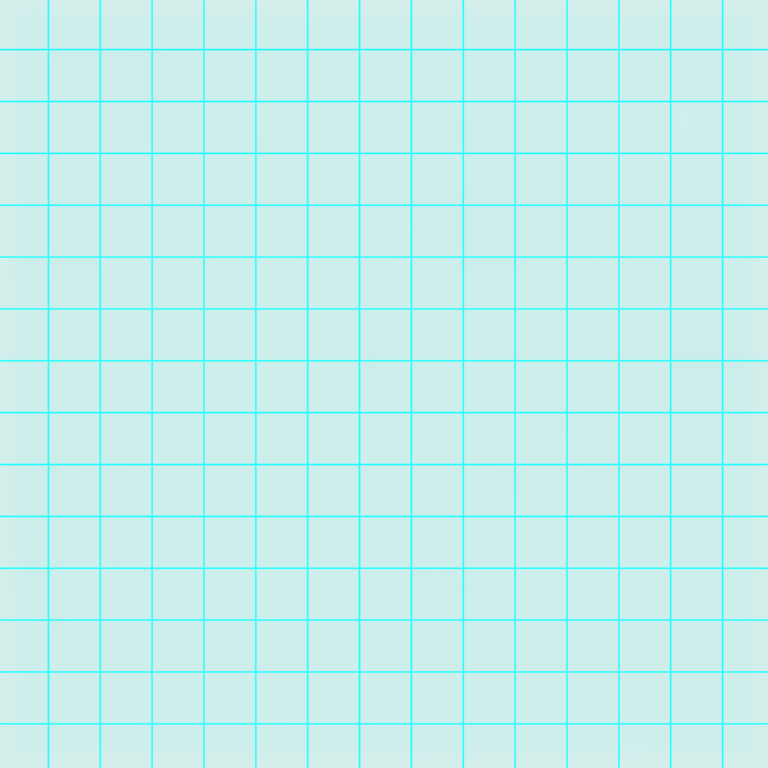
Write a Shadertoy shader that draws this pattern.

```glsl
// Pale aqua graph paper ruled with thin cyan lines, faintly mottled and lighter at the rim.
#define PITCH 0.06753
#define FIRST_LINE vec2(0.0630, 0.0575)
#define LINE_WIDTH 0.0020
#define LINE_SOFTNESS 0.0004
#define PAPER_COLOR vec3(0.806, 0.932, 0.922)
#define RIM_COLOR vec3(0.845, 0.936, 0.922)
#define LINE_COLOR vec3(0.12, 1.00, 1.00)
#define RIM_WIDTH 0.035
#define MOTTLE 0.005

// Distance to the nearest ruled line along each axis
vec2 ruleDistance(vec2 p) {
    return abs(fract((p - FIRST_LINE) / PITCH + 0.5) - 0.5) * PITCH;
}

// Smooth, uneven paper tint from layered sines, about -1 to 1
float paperTint(vec2 p) {
    float sum = 0.0;
    float weight = 0.5;
    for (int i = 0; i < 4; i++) {
        sum += weight * sin(p.x + 1.7 * sin(p.y * 0.8)) * cos(p.y + 1.3 * sin(p.x * 0.6));
        p = mat2(0.8, 0.6, -0.6, 0.8) * p * 1.9 + 2.3;
        weight *= 0.55;
    }
    return sum;
}

void mainImage(out vec4 fragColor, in vec2 fragCoord) {
    vec2 uv = fragCoord / iResolution.xy;
    vec2 pixel = 1.0 / iResolution.xy;

    // Paper, fading lighter towards the rim
    vec2 edge = min(uv, 1.0 - uv);
    float rim = 1.0 - smoothstep(0.0, RIM_WIDTH, min(edge.x, edge.y));
    float tint = paperTint(uv * 9.0);
    vec3 color = mix(PAPER_COLOR, RIM_COLOR, 0.7 * rim);
    color += MOTTLE * tint * vec3(1.0, 0.4, 0.5);

    // Ruled lines, antialiased over one pixel plus a little ink bleed
    vec2 blur = pixel + LINE_SOFTNESS;
    vec2 ink = clamp((0.5 * LINE_WIDTH - ruleDistance(uv)) / blur + 0.5, 0.0, 1.0);
    color = mix(color, LINE_COLOR, max(ink.x, ink.y));

    fragColor = vec4(color, 1.0);
}
```
